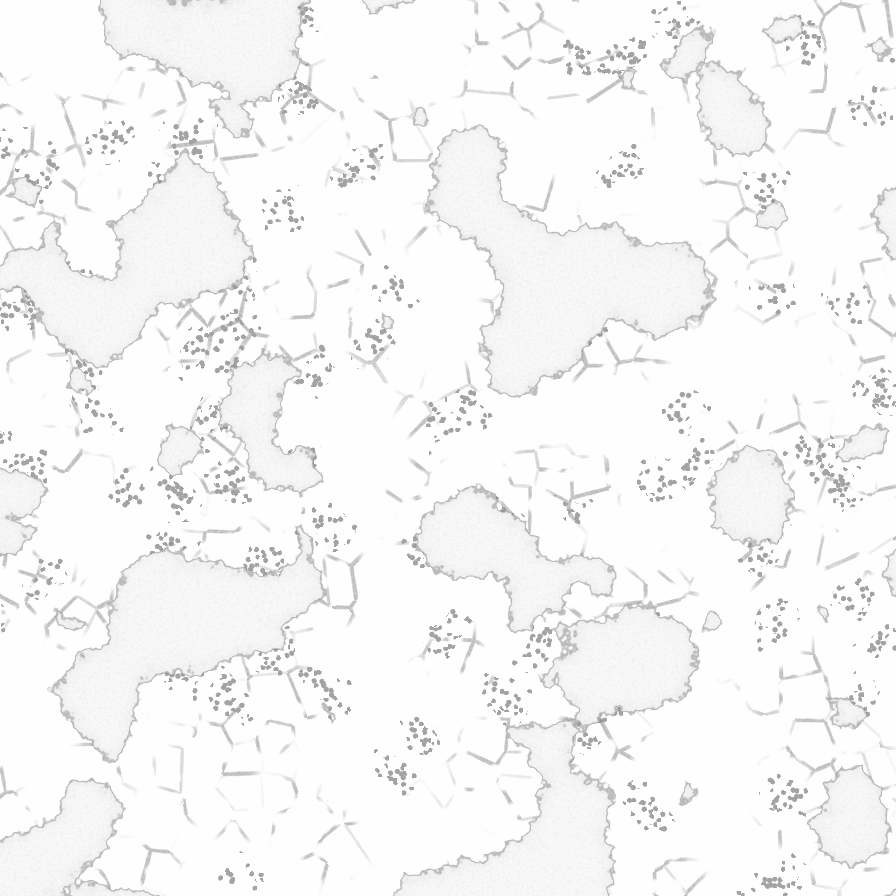
This texture map is drawn by a WebGL 2 fragment shader. Its source:

```glsl
#version 300 es
precision highp float;

uniform vec2 u_resolution;
out vec4 fragColor;

vec2 hash2(vec2 p) {
  return fract(sin(vec2(dot(p, vec2(127.1, 311.7)), dot(p, vec2(269.5, 183.3)))) * 43758.5453);
}

// Cellular noise: x seed distance, y border distance, z cell id, w border id
vec4 cells(vec2 p) {
  vec2 base = floor(p), nearest = vec2(8.0), second = vec2(8.0);
  float cellId = 0.0, otherId = 0.0;
  for (int y = -1; y <= 1; y++) {
    for (int x = -1; x <= 1; x++) {
      vec2 cell = base + vec2(x, y);
      vec2 offset = cell + hash2(cell) - p;
      float id = hash2(cell + 17.3).x;
      if (dot(offset, offset) < dot(nearest, nearest)) {
        second = nearest;
        otherId = cellId;
        nearest = offset;
        cellId = id;
      } else if (dot(offset, offset) < dot(second, second)) {
        second = offset;
        otherId = id;
      }
    }
  }
  float border = dot(0.5 * (nearest + second), normalize(second - nearest));
  return vec4(length(nearest), border, cellId, fract(cellId + otherId));
}

// Layered sines in turning directions: x height, yz slope
vec3 waves(vec2 p) {
  vec3 sum = vec3(0.0);
  float frequency = 14.0;
  for (int i = 0; i < 20; i++) {
    float n = float(i);
    vec2 direction = vec2(cos(n * 2.4), sin(n * 2.4));
    float phase = dot(direction, p) * frequency + n * n * 1.7;
    float amplitude = 0.5 * pow(min(1.0, 30.0 / frequency), 1.5);
    sum += amplitude * vec3(sin(phase), direction * frequency * cos(phase));
    frequency *= 1.14;
  }
  return sum;
}

// Signed distance to the bare patches, positive inside
float patchDistance(vec2 p, vec2 warped, float ripple) {
  vec3 field = waves(p + 0.37);
  float large = (field.x - 0.75) / max(length(field.yz), 15.0);
  vec4 islet = cells(warped * 9.0);
  float small = (0.33 * smoothstep(0.55, 1.0, islet.z) - 0.1 - islet.x) / 9.0;
  return max(large, small) + ripple;
}

// Broken network of straight hairlines, gathered in clusters
float cracks(vec2 p, float ripple) {
  vec4 web = cells(p * 25.0 + 3.0);
  float halfWidth = mix(0.0012, 0.0024, web.w) + 0.06 * ripple;
  float line = 1.0 - smoothstep(-0.0009, 0.0009, web.y / 25.0 - halfWidth);
  float cluster = smoothstep(-0.2, 0.7, waves(p * 1.4 + 5.1).x);
  float gaps = smoothstep(0.2, 0.42, cells(p * 38.0 + 11.0).x);
  return line * cluster * gaps * smoothstep(0.15, 0.6, web.w);
}

// Small dark crumbs in tight groups
float specks(vec2 p, vec2 warped) {
  vec4 group = cells(warped * 12.0 + 21.0);
  vec4 crumb = cells(p * 180.0);
  float density = 0.45 * step(0.5, group.z) * (1.0 - smoothstep(0.05, 0.42, group.x));
  float chosen = step(1.0 - density, crumb.z);
  return chosen * (1.0 - smoothstep(0.4, 0.68, crumb.x));
}

void main() {
  vec2 p = gl_FragCoord.xy / u_resolution.y;
  float pixel = 1.0 / u_resolution.y;
  vec2 warped = p + 0.007 * sin(p.yx * vec2(57.0, 69.0)) + 0.004 * sin(p.yx * 131.0 + p * 43.0);
  float ripple = 0.012 * (cells(p * 60.0).x - 0.45) + 0.005 * (cells(p * 150.0).x - 0.45);

  float depth = patchDistance(p, warped, ripple);
  float inside = smoothstep(-pixel, pixel, depth);
  float grain = cells(p * 290.0).x;

  // Grainy patch floor, shaded towards its rim
  float bare = 0.982 - 0.038 * grain - 0.055 * exp(-max(depth, 0.0) / 0.006);

  // White coat with cracks and crumbs
  float coat = 0.997 - cracks(p, ripple) * (0.27 - 0.09 * grain);
  coat = mix(coat, 0.64, specks(p, warped));

  // Thin ragged rim
  float rim = 1.0 - smoothstep(0.0004, 0.0026, abs(depth - 0.0008));
  float tone = mix(coat, bare, inside) - rim * (0.23 - 0.1 * grain);
  fragColor = vec4(vec3(clamp(tone, 0.58, 1.0)), 1.0);
}
```
